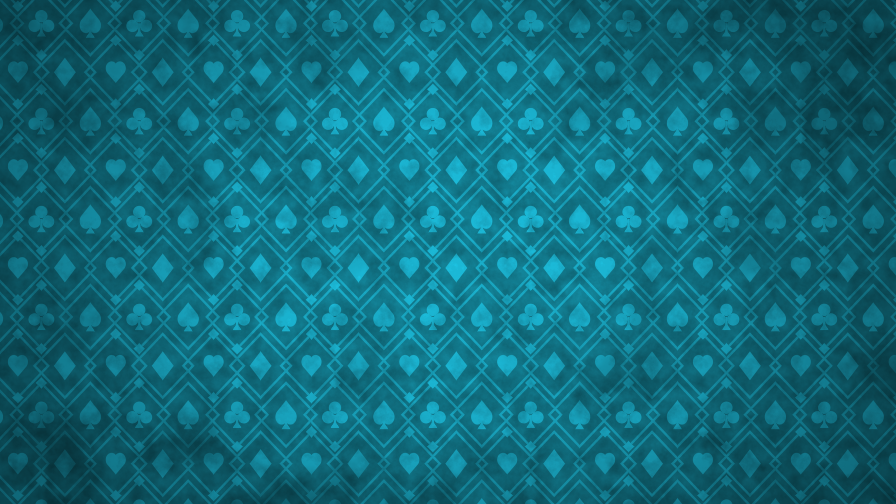
Give the GLSL for this pattern, as a WebGL 2 fragment shader.

```glsl
#version 300 es
precision highp float;
// Teal card-suit wallpaper: overlapping rhombus lattice, worn surface and vignette.

#define REPEATS_DOWN 5.15
#define CLUB_OFFSET vec2(-0.155, 0.337)
#define FRAME_SIZE vec2(0.31, 0.325)
#define LINE_HALF 0.012
#define STUD_SIZE vec2(0.058)
#define LINE_OPACITY 0.76
#define WEAR 0.13
#define GRAIN 0.42
#define VIGNETTE 0.47
#define GROUND_COLOR vec3(0.065, 0.445, 0.515)
#define INK_COLOR vec3(0.100, 0.675, 0.785)

uniform vec2 u_resolution;
out vec4 fragColor;

float hash(vec2 p) {
    return fract(sin(dot(p, vec2(127.1, 311.7))) * 43758.5453);
}

float noise(vec2 p) {
    vec2 i = floor(p), f = fract(p);
    f = f * f * (3.0 - 2.0 * f);
    return mix(mix(hash(i), hash(i + vec2(1, 0)), f.x),
               mix(hash(i + vec2(0, 1)), hash(i + vec2(1, 1)), f.x), f.y);
}

float fbm(vec2 p) {
    float sum = 0.0, amp = 0.5;
    for (int i = 0; i < 5; i++) {
        sum += amp * noise(p);
        p = mat2(1.6, 1.2, -1.2, 1.6) * p + 7.3;
        amp *= 0.55;
    }
    return sum;
}

// Suit shapes, in units of one repeat
float rhombus(vec2 p, vec2 size) {
    p = abs(p) / size;
    return (p.x + p.y - 1.0) * size.x * size.y / length(size);
}

float heart(vec2 p, vec2 size) {
    p /= size;
    p.x = abs(p.x);
    if (p.x + p.y > 1.0) return (length(p - vec2(0.25, 0.75)) - 0.3536) * size.x;
    vec2 notch = p - vec2(0, 1), side = p - 0.5 * max(p.x + p.y, 0.0);
    return sqrt(min(dot(notch, notch), dot(side, side))) * sign(p.x - p.y) * size.x;
}

float stem(vec2 p, float foot) {
    float flare = 0.012 + 0.030 * smoothstep(0.06, 0.0, p.y - foot);
    return max(abs(p.x) - flare, max(foot - p.y, p.y));
}

float spade(vec2 p) {
    float leaf = heart(vec2(p.x, 0.148 - p.y), vec2(0.18, 0.225));
    return min(leaf, stem(p, -0.148));
}

float club(vec2 p) {
    float top = length(p - vec2(0.0, 0.072)) - 0.063;
    float sides = length(vec2(abs(p.x) - 0.069, p.y + 0.026)) - 0.063;
    return min(min(top, sides), stem(p, -0.135));
}

vec2 wrap(vec2 p) { return fract(p + 0.5) - 0.5; }

// Linked frames of one row
float frames(vec2 first, vec2 second) {
    float a = abs(rhombus(first, FRAME_SIZE));
    float b = abs(rhombus(second, FRAME_SIZE));
    return min(a, b) - LINE_HALF;
}

// Solid studs on the upper and lower tips of a frame
float studs(vec2 p) {
    return rhombus(vec2(p.x, abs(p.y) - FRAME_SIZE.y), STUD_SIZE);
}

void main() {
    vec2 p = (gl_FragCoord.xy - 0.5 * u_resolution) / u_resolution.y;
    vec2 q = p * REPEATS_DOWN - CLUB_OFFSET;
    float soft = 0.6 * REPEATS_DOWN / u_resolution.y;

    // Two staggered rows per repeat
    vec2 clubCell = wrap(q), spadeCell = wrap(q - vec2(0.5, 0.0));
    vec2 heartCell = wrap(q - vec2(-0.24, 0.5));
    vec2 diamondCell = wrap(q - vec2(0.24, 0.5));
    float lines = min(frames(clubCell, spadeCell), frames(heartCell, diamondCell));
    float solids = min(club(clubCell), spade(spadeCell));
    solids = min(solids, heart(heartCell + vec2(0.0, 0.11), vec2(0.17, 0.20)));
    solids = min(solids, rhombus(diamondCell, vec2(0.112, 0.148)));
    solids = min(solids, min(studs(clubCell), studs(heartCell)));

    float ink = max(LINE_OPACITY * smoothstep(soft, -soft, lines),
                    0.95 * smoothstep(soft, -soft, solids));

    // Faint blotches and fine grain, heavier toward the border and bottom
    float edge = length(p * vec2(0.95, 1.2));
    float blotch = smoothstep(0.46, 0.78, fbm(p * 8.0 + 3.0));
    float grain = fbm(p * 42.0) - 0.55;
    float wear = blotch * (0.4 + 0.6 * smoothstep(0.1, 0.7, edge));
    wear *= 1.0 + 0.6 * smoothstep(0.0, -0.45, p.y);
    ink *= 1.0 - 0.2 * wear - 0.2 * smoothstep(0.05, 0.25, grain);

    vec3 color = mix(GROUND_COLOR, INK_COLOR, ink);
    color *= 1.0 - WEAR * wear + GRAIN * grain;
    color *= 1.06 - VIGNETTE * smoothstep(0.18, 1.08, edge);
    fragColor = vec4(color, 1.0);
}
```
